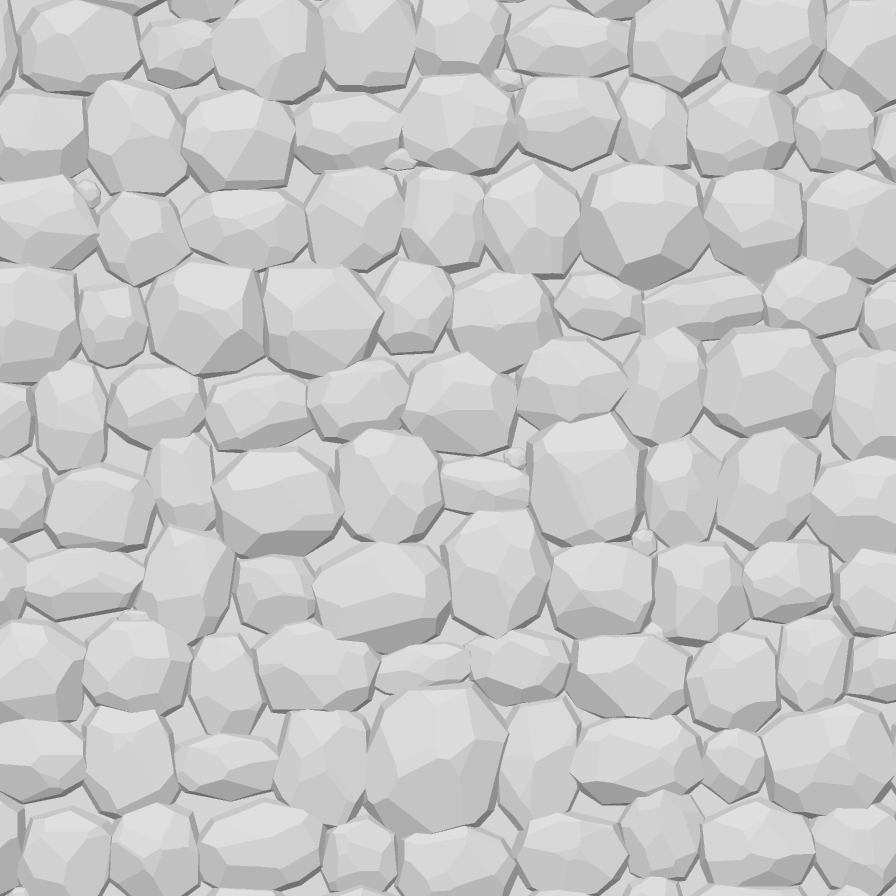
Reproduce this texture procedurally as a WebGL 2 fragment shader.

```glsl
#version 300 es
precision highp float;

uniform vec2 u_resolution;
out vec4 fragColor;

vec3 hash3(vec2 p) {
    vec3 v = fract(p.xyx * vec3(0.1031, 0.1030, 0.0973));
    v += dot(v, v.yxz + 33.33);
    return fract((v.xxy + v.yzz) * v.zyx);
}

// Wavy boundary below a row of stones
float rowEdge(float row, float x) {
    float i = floor(x);
    float a = hash3(vec2(i, row + 70.0)).x;
    float b = hash3(vec2(i + 1.0, row + 70.0)).x;
    return row + 0.6 * (mix(a, b, smoothstep(0.0, 1.0, x - i)) - 0.5);
}

// Uneven boundary left of a stone
float columnEdge(float column, float row) {
    return column + 0.42 * (hash3(vec2(column + 40.0, row)).y - 0.5);
}

// Cut stone as the lowest of many planes; surface holds normal and height
void addStone(vec2 p, vec2 center, vec2 halfSize, float lift, vec2 seed, inout vec4 surface) {
    vec3 pose = hash3(seed + 9.7);
    float lean = 0.6 * (pose.y - 0.5);
    mat2 rotation = mat2(cos(lean), -sin(lean), sin(lean), cos(lean));
    vec2 q = rotation * (p - center) / halfSize;
    if (max(abs(q.x), abs(q.y)) > 1.3) return;
    float size = min(halfSize.x, halfSize.y);
    float lowest = 100.0;
    vec2 gradient = vec2(0.0);

    for (int k = 0; k < 20; k++) {
        vec3 rnd = hash3(seed + vec2(17.3, 31.7) * float(k + 1));
        float count = k < 9 ? 9.0 : k < 16 ? 7.0 : 4.0;
        float angle = 6.2832 * (pose.x + (float(k) + 0.9 * rnd.x) / count);
        vec2 dir = vec2(cos(angle), sin(angle));
        vec2 curve = pow(abs(dir), vec2(1.65));
        float reach = pow(curve.x + curve.y, 0.606);
        float along = dot(dir, q);
        float raised = along - 0.1 * dir.y;
        float slope, height;
        if (k < 9) {             // steep sides
            slope = mix(3.2, 5.0, rnd.y);
            height = slope * (reach * mix(0.95, 1.03, rnd.z) - along);
        } else if (k < 16) {     // shoulders
            slope = mix(0.35, 1.15, rnd.y);
            height = 0.42 + slope * (reach * mix(0.72, 0.96, rnd.z) - raised);
        } else {                 // crown
            slope = mix(0.08, 0.42, rnd.y);
            height = 0.62 + slope * (mix(0.35, 0.7, rnd.z) - raised);
        }
        if (height < lowest) {
            lowest = height;
            gradient = slope * dir * size / halfSize;
        }
    }
    float top = lift + size * lowest;
    if (lowest > 0.0 && top > surface.w) {
        surface = vec4(normalize(vec3(gradient * rotation, 1.0)), top);
    }
}

float wallTone(vec2 uv) {
    vec2 p = uv * vec2(9.0, 10.0);
    vec4 surface = vec4(0.0, 0.0, 1.0, 0.0);

    for (int dy = -1; dy <= 1; dy++) {
        float row = floor(p.y) + float(dy);
        float shift = hash3(vec2(row, 5.0)).z;
        for (int dx = -1; dx <= 1; dx++) {
            float column = floor(p.x - shift) + float(dx);
            vec2 cell = vec2(column, row);
            vec3 rnd = hash3(cell + 11.0);
            float left = columnEdge(column, row) + shift;
            float right = columnEdge(column + 1.0, row) + shift;
            float x = 0.5 * (left + right);
            float bottom = rowEdge(row, x);
            float top = rowEdge(row + 1.0, x);
            vec2 halfSize = 0.5 * vec2(right - left, top - bottom);
            halfSize *= mix(vec2(1.0, 1.04), vec2(1.14, 1.2), rnd.xy);
            addStone(p, vec2(x, 0.5 * (bottom + top)), halfSize, 0.0, cell, surface);

            // Occasional pebble in the joint
            if (rnd.z < 0.13) {
                vec2 joint = vec2(left, rowEdge(row, left));
                vec2 pebble = mix(vec2(0.11), vec2(0.2), rnd.yx);
                addStone(p, joint, pebble, 0.1, cell + 53.0, surface);
            }
        }
    }

    // Soft light from above
    float light = dot(surface.xyz, normalize(vec3(-0.07, 0.5, 0.85)));
    return 0.537 + 0.37 * light - 0.03 * light * light;
}

void main() {
    // Four samples smooth the facet edges
    float tone = 0.0;
    for (int s = 0; s < 4; s++) {
        vec2 offset = vec2(s & 1, s >> 1) * 0.6 - 0.3;
        tone += 0.25 * wallTone((gl_FragCoord.xy + offset) / u_resolution);
    }
    fragColor = vec4(vec3(tone), 1.0);
}
```
